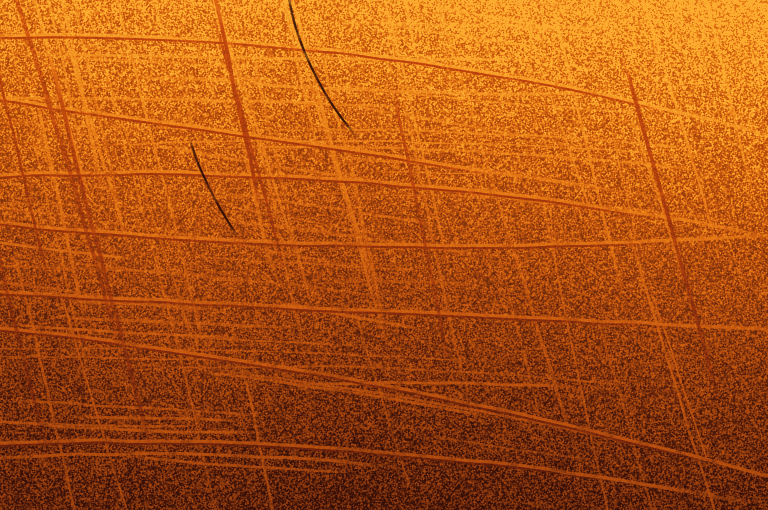
Write a WebGL 2 fragment shader that draws this texture.

```glsl
#version 300 es
precision highp float;
// Scratched, grainy copper plate lit from above. A vertical tone gradient
// carries fine noise; two families of curved scratches (flat and steep) are
// laid over it, and the resulting tone is looked up in a copper colour ramp.
uniform vec2 u_resolution;
out vec4 fragColor;

float hash(vec2 p) {
  vec3 q = fract(p.xyx * 0.1031);
  q += dot(q, q.yzx + 33.33);
  return fract((q.x + q.y) * q.z);
}

vec4 hash4(float n) {
  return vec4(hash(vec2(n, 1.7)), hash(vec2(n, 5.3)),
              hash(vec2(n, 9.1)), hash(vec2(n, 14.9)));
}

float noise(vec2 p) {
  vec2 i = floor(p), f = fract(p);
  f = f * f * (3.0 - 2.0 * f);
  return mix(mix(hash(i), hash(i + vec2(1, 0)), f.x),
             mix(hash(i + vec2(0, 1)), hash(i + vec2(1, 1)), f.x), f.y);
}

// Coverage of a curved stroke running along q.x; bend = (slope, curvature).
float stroke(vec2 q, vec2 bend, float halfLength, float width, float seed) {
  float t = q.x;
  float d = q.y - bend.x * t - bend.y * t * t;
  d /= sqrt(1.0 + pow(bend.x + 2.0 * bend.y * t, 2.0));
  if (abs(t) > halfLength || abs(d) > 0.02) return 0.0;
  d += 0.003 * (noise(vec2(t * 14.0 + 50.0, seed)) - 0.5);
  float soft = 0.7 / u_resolution.y;
  float line = 1.0 - smoothstep(max(width - soft, 0.0), width + soft, abs(d));
  float taper = 1.0 - smoothstep(0.7 * halfLength, halfLength, abs(t));
  float wear = 0.6 + 0.7 * noise(vec2(t * 50.0 + 90.0, seed + 7.0));
  return line * taper * min(wear, 1.0);
}

// Tone steps from deep shadow to bright highlight.
vec3 copper(float tone) {
  vec3 ramp[7] = vec3[7](
    vec3(0.20, 0.06, 0.03), vec3(0.35, 0.12, 0.04), vec3(0.50, 0.20, 0.05),
    vec3(0.65, 0.27, 0.05), vec3(0.78, 0.35, 0.06), vec3(0.91, 0.49, 0.09),
    vec3(0.99, 0.68, 0.19));
  float t = clamp(tone + 1.0, 0.0, 5.999);
  int i = int(t);
  return mix(ramp[i], ramp[i + 1], fract(t));
}

void main() {
  vec2 p = gl_FragCoord.xy / u_resolution.y;

  // Light falling off towards the bottom, strongest at the upper right
  float base = 0.1 + 4.3 * pow(p.y, 1.1) + 0.8 * p.y * p.y * (p.x - 0.5);
  base += 0.5 * (noise(p * 3.0 + 4.0) - 0.5);

  // Fine grain on a rotated grid
  vec2 g = mat2(0.8, 0.6, -0.6, 0.8) * p + 3.0;
  float grain = 3.7 * (noise(g * 390.0) - 0.5);
  float tone = base + grain;

  float light = 0.0, dark = 0.0;

  // Flat scratches, drooping to the right; every eighth one is a long arc
  for (int i = 0; i < 56; i++) {
    float n = float(i);
    vec4 h = hash4(n + 11.0), k = hash4(n + 211.0);
    bool isLong = i % 8 == 3;
    vec2 centre = vec2(0.1 + 0.9 * h.x, 0.08 + 0.9 * (n + h.y) / 56.0);
    vec2 bend = vec2(-0.01 - 0.2 * h.z * h.z, 0.2 * (k.y - 0.6));
    float halfLength = isLong ? 1.2 : mix(0.15, 0.7, h.w * h.w);
    float width = isLong ? 0.0034 : mix(0.0013, 0.0032, k.z);
    float m = stroke(p - centre, bend, halfLength, width, n);
    light = max(light, m * (isLong ? 1.0 : mix(0.55, 1.0, k.w)));
    // Shadowed lower lip of the long arcs
    if (isLong) {
      m = stroke(p - centre + vec2(0.0, 0.005), bend, halfLength * 0.7, 0.002, n);
      dark = max(dark, m);
    }
  }

  // Steep scratches, leaning from upper left to lower right
  for (int i = 0; i < 52; i++) {
    float n = float(i) + 400.0;
    vec4 h = hash4(n), k = hash4(n + 200.0);
    bool isDark = i % 7 == 2;
    vec2 centre = vec2(0.12 + 0.9 * h.y, 1.42 * pow(h.x, 1.25));
    vec2 bend = vec2(-0.2 - 0.13 * h.z, 0.08 * (k.y - 0.5));
    float halfLength = mix(0.1, 0.6, h.w) + (isDark ? 0.15 : 0.0);
    float width = mix(0.0013, 0.0036, k.z) + (isDark ? 0.0008 : 0.0);
    float m = stroke(p.yx - centre, bend, halfLength, width, n);
    m *= mix(0.55, 1.0, k.w);
    if (isDark) dark = max(dark, m); else light = max(light, m);
  }

  // Scratches keep only a trace of the grain
  tone = mix(tone, base * 0.64 + 2.15 + 0.12 * grain, 0.95 * light);
  tone = mix(tone, base * 0.55 + 0.2 + 0.12 * grain, 0.9 * dark);
  vec3 colour = copper(tone);
  colour.g *= 1.0 - 0.18 * dark;

  // Two short, deep gouges
  for (int i = 0; i < 2; i++) {
    float n = float(i);
    vec2 centre = vec2(0.87, 0.61) - n * vec2(0.24, 0.2);
    float m = stroke(p.yx - centre, vec2(-0.48, 1.1), 0.15 - 0.05 * n, 0.0022, n + 70.0);
    colour = mix(colour, vec3(0.16, 0.04, 0.03), 0.9 * m);
  }

  fragColor = vec4(colour, 1.0);
}
```
